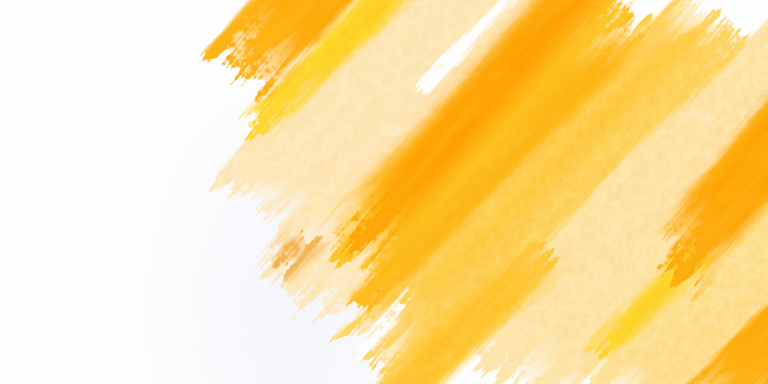
Reproduce this background procedurally as a WebGL 2 fragment shader.

```glsl
#version 300 es
precision highp float;

uniform vec2 u_resolution;
out vec4 fragColor;

const vec3 PAPER  = vec3(0.995, 0.995, 0.995);
const vec3 SHADE  = vec3(0.960, 0.965, 0.985);
const vec3 CREAM  = vec3(0.992, 0.905, 0.720);
const vec3 STRAW  = vec3(0.992, 0.880, 0.580);
const vec3 HONEY  = vec3(0.992, 0.825, 0.370);
const vec3 AMBER  = vec3(0.992, 0.755, 0.130);
const vec3 LEMON  = vec3(0.992, 0.830, 0.160);
const vec3 ORANGE = vec3(0.992, 0.640, 0.015);
const vec3 OCHRE  = vec3(0.955, 0.695, 0.280);

const float BRISTLE_FREQ = 28.0;
const float EDGE_WOBBLE = 0.014;
const float STREAK_TINT = 0.035;
const float GRAIN_TINT = 0.16;
const float GRAIN_SCALE = 75.0;

vec2 hash2(vec2 p) {
    vec2 k = vec2(dot(p, vec2(127.1, 311.7)), dot(p, vec2(269.5, 183.3)));
    return fract(sin(k) * 43758.5);
}

// Distance to the nearest scattered cell centre
float cellular(vec2 p) {
    vec2 cell = floor(p);
    float nearest = 2.0;
    for (int j = -1; j <= 1; j++) {
        for (int i = -1; i <= 1; i++) {
            vec2 site = cell + vec2(i, j);
            nearest = min(nearest, distance(p, site + hash2(site)));
        }
    }
    return nearest;
}

// Layered sines drawn out along the brush direction
float bristles(vec2 q, float seed) {
    float sum = 0.0, amp = 0.5, freq = BRISTLE_FREQ;
    for (int i = 0; i < 4; i++) {
        float bend = sin(q.x * freq * 0.13 + q.y * freq * 0.41 + seed * 1.3);
        sum += amp * sin(q.y * freq + 1.8 * bend + seed);
        amp *= 0.75;
        freq *= 2.1;
        seed += 2.4;
    }
    return sum;
}

// span: start, end, centre, half width; feel: slant, feather, raggedness
void brush(inout vec3 canvas, vec2 q, float grain, vec4 span, vec3 feel, vec3 ink) {
    float fibre = bristles(q, span.z * 17.0 + span.x * 5.0);
    float centre = span.z + feel.x * (q.x - span.x);
    float side = span.w - abs(q.y - centre) + EDGE_WOBBLE * fibre;
    float tip = min(q.x - span.x, span.y - q.x) + feel.z * (fibre + 0.4 * grain);
    float cover = smoothstep(0.0, feel.y, side) * smoothstep(0.0, feel.z * 0.4, tip);

    // Bristles run dry towards the ends
    float dry = 1.0 - smoothstep(0.0, feel.z * 4.0, tip);
    cover *= mix(1.0, smoothstep(-0.7, 0.3, fibre + grain), 0.7 * dry);
    vec3 tinted = ink + fibre * STREAK_TINT * vec3(0.0, 0.7, 1.0) * (1.0 - ink.b);
    canvas = mix(canvas, tinted, cover);
}

void main() {
    vec2 p = gl_FragCoord.xy / u_resolution.y;
    // Brush axes: x along the diagonal, y across it
    vec2 q = vec2(p.x + p.y - 1.0, p.x - p.y + 1.0);
    float grain = cellular(p * GRAIN_SCALE) + cellular(p * GRAIN_SCALE * 0.4 + 9.0) - 1.0;

    // Paper with a faint cool shadow
    vec2 shadow = (p - vec2(0.76, 0.18)) / vec2(0.28, 0.45);
    vec3 canvas = mix(PAPER, SHADE, exp(-dot(shadow, shadow)));

    // Pale washes
    brush(canvas, q, grain, vec4(0.10, 3.0, 1.18, 0.19), vec3(0.0, 0.03, 0.06), CREAM);
    brush(canvas, q, grain, vec4(-0.01, 1.66, 1.53, 0.20), vec3(0.0, 0.02, 0.09), CREAM);
    brush(canvas, q, grain, vec4(0.02, 1.86, 1.95, 0.20), vec3(0.0, 0.02, 0.06), HONEY);
    brush(canvas, q, grain, vec4(0.32, 3.0, 2.28, 0.25), vec3(0.0, 0.04, 0.06), mix(CREAM, STRAW, 0.4));
    brush(canvas, q, grain, vec4(0.52, 3.0, 2.71, 0.24), vec3(0.0, 0.03, 0.05), STRAW);

    // Upper left strokes
    brush(canvas, q, grain, vec4(0.30, 3.0, 1.00, 0.09), vec3(0.0, 0.06, 0.10), LEMON);
    brush(canvas, q, grain, vec4(0.41, 3.0, 0.81, 0.16), vec3(-0.03, 0.04, 0.07), mix(AMBER, ORANGE, 0.6));

    // Broad central stroke and its glowing core
    brush(canvas, q, grain, vec4(0.30, 1.72, 1.88, 0.10), vec3(0.0, 0.12, 0.08), mix(HONEY, AMBER, 0.5));
    brush(canvas, q, grain, vec4(0.22, 1.62, 1.60, 0.21), vec3(-0.01, 0.10, 0.07), AMBER);
    brush(canvas, q, grain, vec4(0.14, 1.62, 1.74, 0.08), vec3(0.0, 0.06, 0.06), mix(AMBER, ORANGE, 0.3));
    brush(canvas, q, grain, vec4(0.30, 3.0, 1.56, 0.15), vec3(-0.07, 0.12, 0.09), ORANGE);
    brush(canvas, q, grain, vec4(0.03, 0.21, 1.41, 0.09), vec3(0.0, 0.06, 0.05), OCHRE);

    // Lower and right strokes
    brush(canvas, q, grain, vec4(-0.10, 0.78, 2.06, 0.11), vec3(0.02, 0.07, 0.05), mix(HONEY, AMBER, 0.7));
    brush(canvas, q, grain, vec4(0.62, 1.15, 2.48, 0.07), vec3(0.0, 0.06, 0.05), LEMON);
    brush(canvas, q, grain, vec4(1.04, 3.0, 2.45, 0.15), vec3(-0.10, 0.06, 0.07), mix(AMBER, ORANGE, 0.8));
    brush(canvas, q, grain, vec4(0.70, 3.0, 2.91, 0.14), vec3(0.0, 0.03, 0.08), mix(AMBER, ORANGE, 0.6));

    // Bare paper between strokes
    brush(canvas, q, grain, vec4(0.88, 3.0, 1.33, 0.035), vec3(-0.04, 0.02, 0.04), PAPER);
    brush(canvas, q, grain, vec4(0.07, 0.30, 1.85, 0.04), vec3(0.0, 0.02, 0.09), PAPER);

    // Pigment settling in the paper grain
    canvas += grain * GRAIN_TINT * (1.0 - canvas.b) * canvas.b * vec3(0.0, 0.8, 2.0);
    fragColor = vec4(clamp(canvas, 0.0, 1.0), 1.0);
}
```
